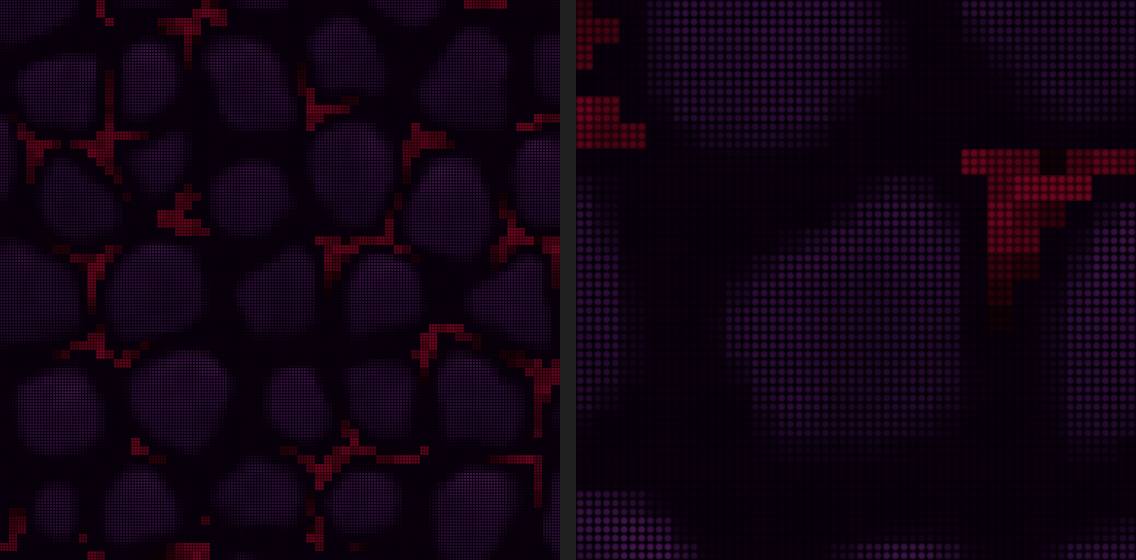
Left, the full canvas; right, a detail of the centre.
This texture is drawn by a WebGL 2 fragment shader. Its source:

```glsl
#version 300 es
precision highp float;
// Dark violet cobblestones with glowing red cracks, shown on a fine grid of dots.

uniform vec2 u_resolution;
out vec4 fragColor;

const float STONES = 5.2;         // stones across the canvas
const float BLOCKS = 64.0;        // coarse blocks across the canvas
const float DOTS_PER_BLOCK = 3.0;
const float ROUNDING = 11.0;      // lower values round the stones more

const vec3 GAP = vec3(0.022, 0.0, 0.036);
const vec3 MORTAR_DOT = vec3(0.042, 0.0, 0.052);
const vec3 STONE_DOT = vec3(0.165, 0.048, 0.205);
const vec3 RIM_LIGHT = vec3(0.07, 0.04, 0.055);
const vec3 EMBER = vec3(0.44, 0.022, 0.125);

struct Stone {
  vec2 offset;     // position relative to the stone's seed
  float edge;      // distance to the nearest border
  float junction;  // distance to the second nearest border
  float rounded;   // smooth distance to all borders
  float tone;      // random value of the stone
  float edgeKey;   // random value shared by both sides of a border
  float jointKey;  // random value shared around a junction
};

// Integer hash of a lattice point, two values in 0..1
vec2 hash2(vec2 cell) {
  uvec2 v = uvec2(ivec2(cell)) * 1664525u + 1013904223u;
  v.x += v.y * 1664525u;
  v.y += v.x * 1664525u;
  v ^= v >> 16u;
  v.x += v.y * 1664525u;
  v.y += v.x * 1664525u;
  v ^= v >> 16u;
  return vec2(v & 0xffffu) / 65535.0;
}

float valueNoise(vec2 p) {
  vec2 i = floor(p), f = fract(p);
  f = f * f * (3.0 - 2.0 * f);
  float low = mix(hash2(i).x, hash2(i + vec2(1, 0)).x, f.x);
  float high = mix(hash2(i + vec2(0, 1)).x, hash2(i + vec2(1, 1)).x, f.x);
  return mix(low, high, f.y);
}

vec2 seed(vec2 cell) {
  return cell + 0.5 + 0.68 * (hash2(cell) - 0.5);
}

// Voronoi lookup: nearest seed, then the distances to its borders
Stone findStone(vec2 p) {
  vec2 home = floor(p), own = home, toOwn = vec2(9.0);
  for (int y = -1; y <= 1; y++)
  for (int x = -1; x <= 1; x++) {
    vec2 cell = home + vec2(x, y);
    vec2 toSeed = seed(cell) - p;
    if (dot(toSeed, toSeed) < dot(toOwn, toOwn)) { toOwn = toSeed; own = cell; }
  }
  float first = 9.0, second = 9.0, blend = 0.0;
  vec2 firstCell = own, secondCell = own;
  for (int y = -2; y <= 2; y++)
  for (int x = -2; x <= 2; x++) {
    if (x == 0 && y == 0) continue;
    vec2 cell = own + vec2(x, y);
    vec2 toSeed = seed(cell) - p;
    float d = dot(0.5 * (toOwn + toSeed), normalize(toSeed - toOwn));
    blend += exp(-ROUNDING * d);
    if (d < first) {
      second = first; secondCell = firstCell;
      first = d; firstCell = cell;
    } else if (d < second) {
      second = d; secondCell = cell;
    }
  }
  vec2 pair = own + firstCell;
  return Stone(-toOwn, first, second, -log(blend) / ROUNDING, hash2(own + 57.0).x,
               hash2(pair + 131.0).x, hash2(pair + secondCell + 211.0).y);
}

// Canvas position to stone units, slightly bent
vec2 bend(vec2 uv) {
  vec2 wobble = vec2(valueNoise(uv * 19.0), valueNoise(uv * 19.0 + 40.0)) - 0.5;
  return uv * STONES + 0.13 * wobble + 20.0;
}

vec2 snapTo(vec2 uv, float count) {
  return (floor(uv * count) + 0.5) / count;
}

// Ember strength: bright at junctions, fading along the borders
float crackGlow(Stone s, float grain) {
  float fade = 1.0 - smoothstep(0.0, 0.52, s.junction);
  float width = (0.56 + 0.22 * smoothstep(0.5, 1.0, fade)) * STONES / BLOCKS;
  float line = 1.0 - smoothstep(width * 0.9, width * 1.1, s.edge);
  float lit = step(0.5, s.jointKey) * step(0.2, s.edgeKey);
  return line * lit * fade * mix(0.7, 1.1, grain);
}

// Peak colour of the dots on stone and mortar
vec3 stoneColor(Stone s, vec2 uv) {
  float body = smoothstep(0.07, 0.2, s.rounded);
  float mottle = mix(valueNoise(uv * 24.0), valueNoise(uv * 47.0 + 9.0), 0.35);
  float shade = 0.72 + 0.4 * s.offset.y + 0.42 * mottle + 0.14 * s.tone;
  float rim = smoothstep(0.12, 0.42, s.offset.y) * mottle;
  return mix(MORTAR_DOT, STONE_DOT * shade + RIM_LIGHT * rim, body);
}

void main() {
  vec2 uv = gl_FragCoord.xy / min(u_resolution.x, u_resolution.y);
  float dots = BLOCKS * DOTS_PER_BLOCK;
  vec2 blockUv = snapTo(uv, BLOCKS);
  vec2 stoneUv = mix(snapTo(uv, dots), blockUv, 0.6);

  // Soft round dot
  float spot = 1.0 - smoothstep(0.2, 0.56, length(fract(uv * dots) - 0.5));

  vec3 color = mix(GAP, stoneColor(findStone(bend(stoneUv)), stoneUv), spot);
  float glow = crackGlow(findStone(bend(blockUv)), hash2(floor(uv * BLOCKS)).x);
  color = mix(color, EMBER * glow * mix(0.42, 1.0, spot), smoothstep(0.0, 0.25, glow));
  fragColor = vec4(color, 1.0);
}
```
